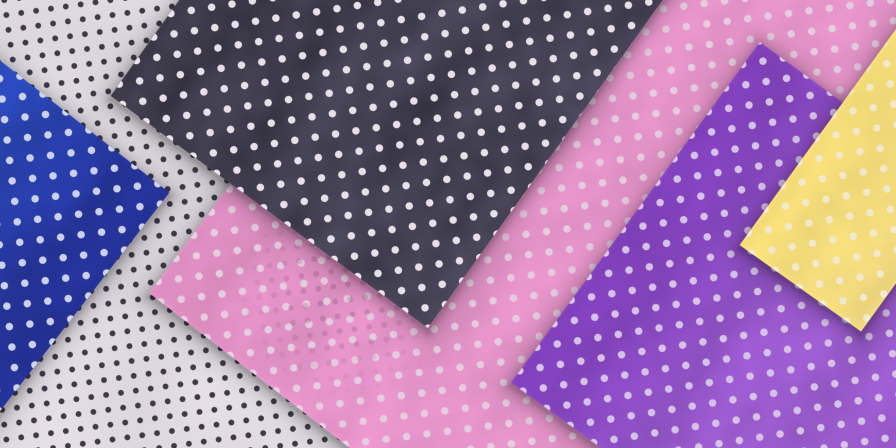
This pattern is drawn by a Shadertoy shader. Its source:

```glsl
const vec3 DOT_WHITE = vec3(0.91, 0.88, 0.91);

float cross2(vec2 a, vec2 b) { return a.x * b.y - a.y * b.x; }

vec2 hashGradient(vec2 cell) {
    float h = fract(sin(dot(cell, vec2(127.1, 311.7))) * 437.585);
    return vec2(cos(6.2832 * h), sin(6.2832 * h));
}

float gradientNoise(vec2 p) {
    vec2 i = floor(p), f = fract(p);
    vec2 w = f * f * f * (f * (f * 6.0 - 15.0) + 10.0);
    vec2 e = vec2(0.0, 1.0);
    float low = mix(dot(hashGradient(i), f),
                    dot(hashGradient(i + e.yx), f - e.yx), w.x);
    float high = mix(dot(hashGradient(i + e.xy), f - e.xy),
                     dot(hashGradient(i + e.yy), f - e.yy), w.x);
    return mix(low, high, w.y);
}

// Distances from the two edges that meet at the sheet corner
vec2 edgeCoords(vec2 q, vec2 u, vec2 v) {
    return vec2(cross2(q, v) / length(v), cross2(u, q) / length(u));
}

float sheetDistance(vec2 q, vec2 u, vec2 v) {
    vec2 halfSize = 0.5 * cross2(u, v) / vec2(length(v), length(u));
    vec2 e = abs(edgeCoords(q, u, v) - halfSize) - halfSize;
    return length(max(e, 0.0)) + min(max(e.x, e.y), 0.0);
}

float coverage(float d, float px) { return smoothstep(px, -px, d); }

// Square lattice of dots, set diagonally to the given paper axis
float polkaDots(vec2 q, vec2 axis, float spacing, float radius, float px) {
    vec2 n = normalize(axis);
    vec2 local = vec2(dot(q, n), cross2(n, q));
    vec2 diagonal = vec2(local.x + local.y, local.y - local.x) * 0.7071;
    vec2 cell = (fract(diagonal / spacing) - 0.5) * spacing;
    return coverage(length(cell) - radius, px);
}

// Lays a shaded, dotted sheet and its soft shadow over the colour below
vec3 laySheet(vec3 below, vec2 p, vec2 corner, vec2 u, vec2 v, vec3 nearColor,
              vec3 farColor, vec3 dotColor, float spacing, float wrinkle, float px) {
    vec2 q = p - corner;
    float d = sheetDistance(q, u, v);
    float shadow = exp(-max(sheetDistance(q + vec2(0.0, 0.008), u, v), 0.0) / 0.018);
    vec3 paper = mix(nearColor, farColor, smoothstep(0.0, 0.5, edgeCoords(q, u, v).x));
    float folds = gradientNoise(edgeCoords(q, u, v) * vec2(11.0, 4.0))
                + 0.5 * gradientNoise(p * 19.0);
    paper *= 1.0 + wrinkle * folds;
    paper = mix(paper, dotColor, polkaDots(q, u, spacing, 0.0083, px));
    paper *= 1.0 + 0.06 * exp(-abs(d) / 0.004);
    return mix(below * (1.0 - 0.3 * shadow), paper, coverage(d, px));
}

void mainImage(out vec4 fragColor, in vec2 fragCoord) {
    vec2 p = fragCoord / iResolution.y;
    float px = 0.8 / iResolution.y;

    // White backing paper with small dark dots
    vec2 backingAxis = vec2(0.8, -0.6);
    vec3 col = vec3(0.88, 0.855, 0.885) * (1.0 + 0.05 * gradientNoise(p * 4.0));
    float backingDots = polkaDots(p, backingAxis, 0.0335, 0.0064, px);
    col = mix(col, vec3(0.24, 0.23, 0.28), backingDots);

    // Blue sheet
    col = laySheet(col, p, vec2(0.378, 0.570), vec2(-0.755, 0.589), vec2(-0.755, -0.974),
                   vec3(0.14, 0.19, 0.58), vec3(0.17, 0.29, 0.74),
                   vec3(0.80, 0.82, 0.92), 0.046, 0.12, px);

    // Pink sheet, with the backing faintly showing through
    vec2 pinkCorner = vec2(0.333, 0.346);
    vec2 pinkU = vec2(2.24, -1.73), pinkV = vec2(1.42, 1.90);
    col = laySheet(col, p, pinkCorner, pinkU, pinkV,
                   vec3(0.86, 0.55, 0.75), vec3(0.90, 0.58, 0.79),
                   vec3(0.90, 0.80, 0.88), 0.046, 0.06, px);
    float showThrough = smoothstep(0.28, 0.05, length(p - vec2(0.76, 0.35)));
    float pinkMask = coverage(sheetDistance(p - pinkCorner, pinkU, pinkV), px);
    col *= 1.0 - 0.13 * showThrough * pinkMask * backingDots;

    // Charcoal sheet
    col = laySheet(col, p, vec2(0.247, 0.786), vec2(0.708, -0.518), vec2(0.68, 0.95),
                   vec3(0.23, 0.22, 0.28), vec3(0.26, 0.25, 0.32),
                   DOT_WHITE, 0.046, 0.24, px);

    // Purple sheet
    col = laySheet(col, p, vec2(1.141, 0.146), vec2(1.203, -0.875), vec2(0.555, 0.760),
                   vec3(0.50, 0.25, 0.73), vec3(0.61, 0.36, 0.81),
                   vec3(0.84, 0.76, 0.90), 0.046, 0.08, px);

    // Yellow sheet
    col = laySheet(col, p, vec2(1.651, 0.453), vec2(0.271, -0.193), vec2(0.558, 0.771),
                   vec3(0.95, 0.86, 0.47), vec3(0.94, 0.85, 0.51),
                   vec3(0.95, 0.91, 0.80), 0.046, 0.05, px);

    fragColor = vec4(clamp(col, 0.0, 1.0), 1.0);
}
```
